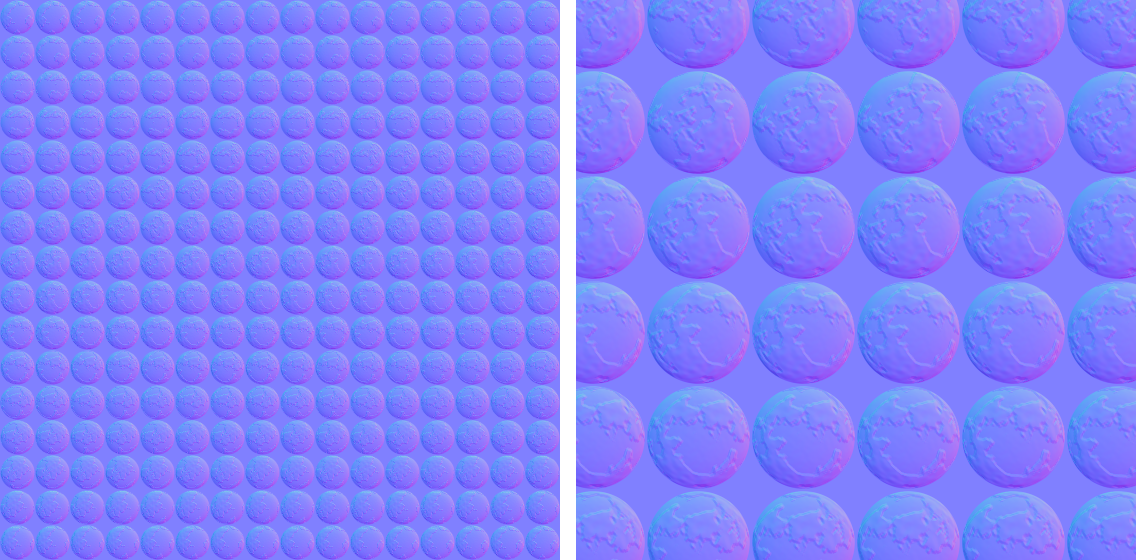
Left, the full canvas; right, a detail of the centre.
Write a Shadertoy shader that draws this texture map.

```glsl
// Normal map of a 16 by 16 sheet of embossed globes, each turned a little further than the last.
#define GRID 16.0         // globes across and down
#define RADIUS 0.490      // globe radius in cells
#define DOME 0.175        // slope growing evenly from the centre
#define RIM 0.30          // extra slope close to the rim
#define RELIEF 0.030      // height of the terrain
#define MAX_SLOPE 0.42    // soft limit for terrain slope
#define SEA_LEVEL 0.53    // higher means less land
#define COAST_WIDTH 0.022 // softness of the coast step
#define CONTINENTS 1.55   // base terrain frequency
#define TILT 0.40         // lean of the spin axis, radians
#define START_TURN 2.1    // spin of the first globe, radians

const float TAU = 6.2831853;

// Integer lattice hash, 0 to 1
float hash(ivec3 cell) {
    uvec3 u = uvec3(cell + 512);
    uint h = u.x * 73856093u ^ u.y * 19349663u ^ u.z * 83492791u;
    h = (h ^ (h >> 16)) * 73244475u;
    h = (h ^ (h >> 15)) * 73244475u;
    h ^= h >> 16;
    return float(h & 65535u) / 65535.0;
}

float valueNoise(vec3 p) {
    ivec3 i = ivec3(floor(p));
    vec3 f = fract(p);
    f = f * f * (3.0 - 2.0 * f);
    vec4 corners;
    for (int k = 0; k < 4; k++) {
        ivec3 c = i + ivec3(0, k & 1, k >> 1);
        corners[k] = mix(hash(c), hash(c + ivec3(1, 0, 0)), f.x);
    }
    vec2 edge = mix(corners.xz, corners.yw, f.y);
    return mix(edge.x, edge.y, f.z);
}

float fbm(vec3 p) {
    float sum = 0.0, amplitude = 0.5;
    for (int octave = 0; octave < 5; octave++) {
        sum += amplitude * valueNoise(p);
        p = p.yzx * 2.03 + 7.3;
        amplitude *= 0.5;
    }
    return sum / 0.96875;
}

// Flat seas, crisp stepped coasts and gently rough land on the unit sphere
float terrain(vec3 p) {
    float level = fbm(p * CONTINENTS + 3.7) - SEA_LEVEL;
    float land = smoothstep(-COAST_WIDTH, COAST_WIDTH, level);
    float hills = valueNoise(p * 8.0 + 21.0) - 0.5;
    return land * (0.8 + 0.35 * hills) + 0.05 * valueNoise(p * 13.0);
}

// Terrain height seen from the front after tilt and spin
float globeHeight(vec2 q, float turn) {
    float ct = cos(TILT), st = sin(TILT);
    q = mat2(ct, -st, st, ct) * q;
    float z = sqrt(max(0.0, 1.0 - dot(q, q)));
    float c = cos(turn), s = sin(turn);
    return terrain(vec3(q.x * c + z * s, q.y, z * c - q.x * s));
}

void mainImage(out vec4 fragColor, in vec2 fragCoord) {
    vec2 grid = fragCoord / iResolution.xy * GRID;
    vec2 cell = floor(grid);
    vec2 q = (fract(grid) - 0.5) / RADIUS;
    float rho = length(q);
    float pixel = GRID / (RADIUS * min(iResolution.x, iResolution.y));

    // Frames read left to right, then top to bottom
    float frame = cell.x + GRID * (GRID - 1.0 - cell.y);
    float turn = START_TURN + TAU * frame / (GRID * GRID);

    // Terrain slope by central differences, softly limited
    vec2 e = vec2(0.026, 0.0);
    vec2 gradient = vec2(
        globeHeight(q + e.xy, turn) - globeHeight(q - e.xy, turn),
        globeHeight(q + e.yx, turn) - globeHeight(q - e.yx, turn)) / (2.0 * e.x);
    vec2 bump = -RELIEF * gradient;
    bump /= 1.0 + length(bump) / MAX_SLOPE;

    // Shallow dome with a steeper rim, flat between globes
    vec2 dome = q * (DOME + RIM * pow(min(rho, 1.0), 4.0));
    float inside = 1.0 - smoothstep(1.0 - pixel, 1.0 + 0.5 * pixel, rho);
    vec3 normal = normalize(vec3((dome + bump) * inside, 1.0));
    fragColor = vec4(0.5 + 0.5 * normal, 1.0);
}
```
